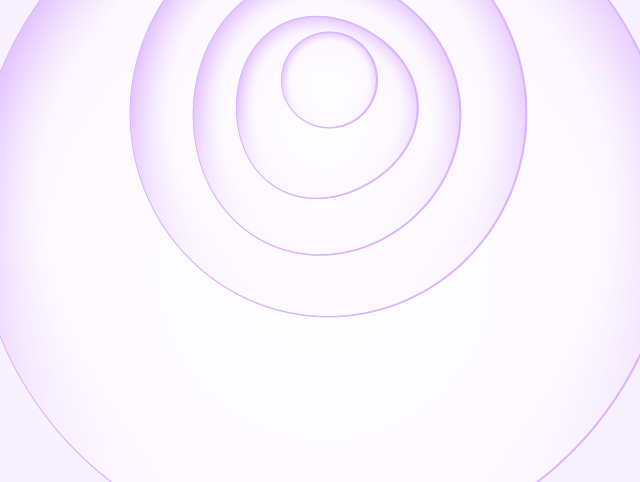
Give the GLSL for this background, as a WebGL 1 fragment shader.

```glsl
precision highp float;

uniform vec2 u_resolution;

#define OUTER_COLOR vec3(0.972, 0.945, 1.0)
#define CORE_COLOR vec3(0.996, 0.995, 1.0)
#define RIM_COLOR vec3(0.987, 0.972, 1.0)
#define GLOW_COLOR vec3(0.89, 0.76, 1.0)
#define LINE_COLOR vec3(0.86, 0.715, 1.0)
#define GLOW_WIDTH 0.2
#define GLOW_FALLOFF 1.4
#define LINE_WIDTH 0.0017
#define LINE_SLANT 0.0006

// Signed distance to a circle bent by a two-lobe and a three-lobe wave
float blobDistance(vec2 q, float angle, float radius, vec2 wave) {
  float bend = wave.x * cos(2.0 * angle) + wave.y * cos(3.0 * angle);
  return length(q) - radius * (1.0 + bend);
}

// Lays one filled, rim-lit disc over the colour below it
vec3 addDisc(vec3 below, vec2 p, vec2 center, float radius, vec2 wave) {
  vec2 q = p - center;
  vec2 direction = q / max(length(q), 0.0001);
  float angle = atan(q.y, q.x + 0.00001);
  float d = blobDistance(q, angle, radius, wave);
  float pixel = 1.0 / u_resolution.y;

  // Pale fill, brightest a little below the center
  float spread = length(q + vec2(0.0, 0.2 * radius)) / radius;
  vec3 fill = mix(CORE_COLOR, RIM_COLOR, smoothstep(0.1, 1.0, spread));

  // Inner glow, strong at the top and fading out at the bottom
  float nearRim = clamp(1.0 + d / (GLOW_WIDTH * radius), 0.0, 1.0);
  float lit = smoothstep(-0.95, 0.2, direction.y) * (0.87 - 0.13 * direction.x);
  fill = mix(fill, GLOW_COLOR, pow(nearRim, GLOW_FALLOFF) * lit);

  // Outline, slightly heavier on the right
  float inside = 1.0 - smoothstep(-pixel, pixel, d);
  float halfWidth = LINE_WIDTH + LINE_SLANT * direction.x;
  float line = 1.0 - smoothstep(halfWidth - 0.5 * pixel, halfWidth + 0.5 * pixel, abs(d));
  return mix(mix(below, fill, inside), LINE_COLOR, line);
}

void main() {
  vec2 p = (gl_FragCoord.xy - 0.5 * u_resolution) / u_resolution.y;

  // Nested discs from the widest to the smallest
  vec3 color = OUTER_COLOR;
  color = addDisc(color, p, vec2(0.009, 0.076), 0.726, vec2(0.0));
  color = addDisc(color, p, vec2(0.017, 0.264), 0.416, vec2(-0.012, 0.0));
  color = addDisc(color, p, vec2(0.010, 0.262), 0.284, vec2(-0.024, 0.014));
  color = addDisc(color, p, vec2(0.009, 0.277), 0.188, vec2(0.0, 0.03));
  color = addDisc(color, p, vec2(0.019, 0.334), 0.099, vec2(0.0));

  gl_FragColor = vec4(color, 1.0);
}
```
